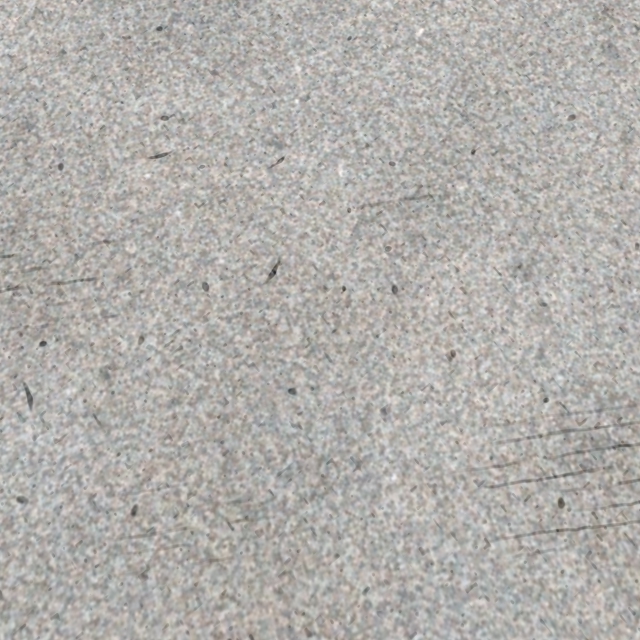
Give the GLSL for this texture, as a Shadertoy shader.

```glsl
#define BASE_COLOR vec3(0.710, 0.702, 0.689)
#define GRAIN_FREQ 165.0
#define GRAIN_CONTRAST 0.36
#define PATCH_CONTRAST 0.13
#define TINT_CONTRAST 0.045
#define PIT_DEPTH 0.15
#define GROOVE_SLOPE 0.14
#define GROOVE_SPACING 0.031
#define GROOVE_DEPTH 0.24
#define PERSPECTIVE 0.28

float hash(vec2 p) {
    vec3 q = fract(p.xyx * vec3(0.1031, 0.1030, 0.0973));
    q += dot(q, q.yzx + 33.33);
    return fract((q.x + q.y) * q.z);
}

mat2 rotate(float a) {
    return mat2(cos(a), sin(a), -sin(a), cos(a));
}

float noise(vec2 p) {
    vec2 i = floor(p), f = fract(p);
    f = f * f * (3.0 - 2.0 * f);
    return mix(mix(hash(i), hash(i + vec2(1, 0)), f.x),
               mix(hash(i + vec2(0, 1)), hash(i + vec2(1, 1)), f.x), f.y);
}

// Layered noise, centred on zero
float cloud(vec2 p) {
    float sum = 0.0, weight = 0.5;
    for (int i = 0; i < 4; i++) {
        sum += weight * (noise(p) - 0.5);
        p = rotate(0.7) * p * 2.03 + 17.3;
        weight *= 0.55;
    }
    return sum;
}

// Sand grains: two rotated layers of similar size
float grain(vec2 p) {
    float coarse = noise(rotate(0.5) * p * GRAIN_FREQ + 300.0);
    float fine = noise(rotate(1.2) * p * GRAIN_FREQ * 1.45 + 700.0);
    return 0.58 * coarse + 0.42 * fine - 0.5;
}

// Ragged elliptical marks, at most one in each cell
float marks(vec2 p, float cells, float chance, vec2 size, float soft, float seed) {
    vec2 id = floor(p * cells) + seed;
    vec2 center = 0.3 + 0.4 * vec2(hash(id + 3.1), hash(id + 8.7));
    vec2 d = (fract(p * cells) - center) / cells;
    d = rotate(3.14 * hash(id + 5.3)) * d;
    d.y += 6.0 * d.x * d.x;
    float ragged = 0.8 * (noise(p * 110.0 + seed) - 0.5);
    float r = length(d / size) / (0.6 + 0.6 * hash(id + 1.9)) + ragged;
    return step(hash(id), chance) * (1.0 - smoothstep(1.0 - soft, 1.0 + soft, r));
}

// Areas where the broom grooves survive: center and radius
float grooveArea(vec2 uv) {
    vec4 areas[5] = vec4[5](
        vec4(0.08, 0.56, 0.17, 0.10), vec4(0.93, 0.24, 0.24, 0.15),
        vec4(0.27, 0.17, 0.20, 0.09), vec4(0.42, 1.00, 0.16, 0.04),
        vec4(0.62, 0.69, 0.09, 0.05));
    float area = 0.0;
    for (int i = 0; i < 5; i++) {
        float r = length((uv - areas[i].xy) / areas[i].zw);
        float strength = i < 2 ? 1.0 : 0.55;
        area = max(area, strength * (1.0 - smoothstep(0.45, 1.15, r)));
    }
    return area;
}

// Thin, broken, slightly wavering lines
float grooves(vec2 uv) {
    float wobble = 0.006 * (noise(uv * 14.0 + 40.0) - 0.5) + 0.003 * noise(uv * 70.0);
    float t = (uv.y - GROOVE_SLOPE * uv.x + wobble) / GROOVE_SPACING + 50.0;
    float row = floor(t);
    float offset = 0.3 * (hash(vec2(row, 4.0)) - 0.5);
    float d = abs(fract(t) - 0.5 - offset) * GROOVE_SPACING;
    float line = 1.0 - smoothstep(0.0008, 0.0042, d);
    float broken = smoothstep(0.25, 0.6, noise(vec2(uv.x * 18.0, row * 7.3)));
    float worn = 0.5 + 0.5 * noise(uv * 90.0);
    return line * broken * worn * grooveArea(uv);
}

void mainImage(out vec4 fragColor, in vec2 fragCoord) {
    vec2 uv = fragCoord / iResolution.xy;
    vec2 ground = (uv - 0.5) * (1.0 + PERSPECTIVE * (uv.y - 0.5)) + 2.0;

    // Broad discoloration and sand
    float patches = cloud(ground * vec2(4.0, 5.5));
    float light = GRAIN_CONTRAST * grain(ground) + PATCH_CONTRAST * patches;

    // Small open pits between grains
    float pit = noise(rotate(0.9) * ground * 125.0 + 90.0);
    light -= PIT_DEPTH * smoothstep(0.80, 0.98, pit);

    // Worn grooves with a faint dirt shade around them
    light -= GROOVE_DEPTH * grooves(uv) + 0.018 * grooveArea(uv);

    // Soft stains, dark specks, thin twigs and pale chips
    light -= 0.09 * marks(ground, 5.0, 0.22, vec2(0.024, 0.019), 0.45, 11.0);
    light -= 0.27 * marks(ground, 13.0, 0.12, vec2(0.0065, 0.0045), 0.4, 57.0);
    light -= 0.30 * marks(ground, 6.0, 0.09, vec2(0.018, 0.0032), 0.4, 83.0);
    light += 0.10 * marks(ground, 15.0, 0.15, vec2(0.009, 0.006), 0.5, 131.0);

    // Faint warm and cool tints of the minerals
    float warm = noise(ground * 105.0 + 210.0) - 0.5 + 0.5 * cloud(ground * 5.0 + 60.0);
    float green = noise(ground * 95.0 + 430.0) - 0.5;
    vec3 tint = TINT_CONTRAST * (warm * vec3(1.0, -0.1, -1.0) + green * vec3(-0.5, 0.4, -0.2));

    fragColor = vec4(clamp(BASE_COLOR + light + tint, 0.0, 1.0), 1.0);
}
```
